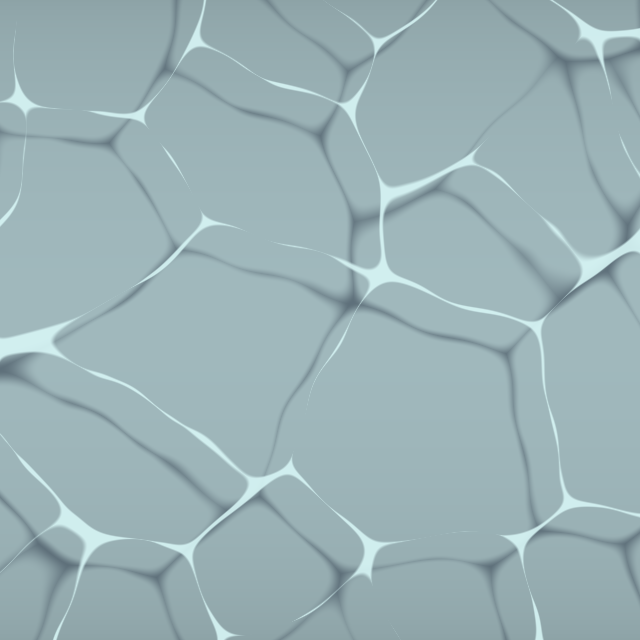
Give the GLSL for this texture, as a WebGL 2 fragment shader.

```glsl
#version 300 es
precision highp float;
// Pale foam web on calm grey-blue water, with a soft shadow cast below it.

#define CELLS 3.8                        // cell sites across the canvas
#define SIZE_SPREAD 0.42                 // difference between large and small cells
#define FILLET 0.0085                    // rounding of the web at its junctions
#define STRAND 0.0007                    // mean half width of a strand
#define STRAND_VARY 0.0024               // swelling and breaking of strands
#define SHADOW_SHIFT vec2(-0.047, -0.043)
#define SHADOW_BLUR 0.009
#define WATER_LIGHT vec3(0.627, 0.722, 0.738)
#define WATER_DARK vec3(0.550, 0.635, 0.650)
#define SHADOW_COLOR vec3(0.325, 0.390, 0.435)
#define FOAM_COLOR vec3(0.840, 0.960, 0.960)
#define FOAM_ALPHA 0.9

uniform vec2 u_resolution;
out vec4 fragColor;

// Three hashed values in 0..1 for a grid cell.
vec3 hash3(vec2 cell) {
    vec3 h = fract(cell.xyx * vec3(0.1031, 0.1030, 0.0973));
    h += dot(h, h.yxz + 33.33);
    return fract((h.xxy + h.yzz) * h.zyx);
}

// Layered sines that bend the strands.
vec2 bend(vec2 p) {
    vec2 broad = sin(p.yx * vec2(13.0, 11.0) + p * 5.0 + vec2(0.7, 2.9));
    vec2 fine = sin(p.yx * vec2(43.0, 37.0) + p * vec2(19.0, -23.0));
    return p + 0.012 * broad + 0.0035 * fine;
}

// Local half width; negative values open gaps.
float strandWidth(vec2 p) {
    float swell = sin(p.x * 17.0 + 2.0 * sin(p.y * 11.0))
                * sin(p.y * 19.0 + 2.0 * sin(p.x * 9.0 + 1.3));
    float ripple = sin(p.x * 47.0 - p.y * 31.0 + 2.0 * swell);
    return STRAND + STRAND_VARY * (swell + 0.4 * ripple);
}

// Signed distance to the web: weighted cellular noise with filleted corners.
float webDistance(vec2 p) {
    vec2 q = bend(p) * CELLS + vec2(17.0, 41.0);
    vec2 base = floor(q);
    float softness = 2.0 * CELLS * FILLET;
    float nearest = 10.0;
    float total = 0.0;
    for (int j = -2; j <= 2; j++) {
        for (int i = -2; i <= 2; i++) {
            vec2 cell = base + vec2(i, j);
            vec3 h = hash3(cell);
            float reach = length(cell + h.xy - q) - SIZE_SPREAD * h.z;
            nearest = min(nearest, reach);
            total += exp(-reach / softness);
        }
    }
    // Weight of all other cells relative to the nearest one.
    float others = max(total * exp(nearest / softness) - 1.0, 0.00001);
    return -FILLET * log(others) - strandWidth(p);
}

void main() {
    vec2 p = gl_FragCoord.xy / u_resolution.y;
    float pixel = 1.0 / u_resolution.y;

    // Water, brightest across the middle
    float glow = pow(sin(3.14159 * clamp(p.y, 0.0, 1.0)), 0.6);
    vec3 color = mix(WATER_DARK, WATER_LIGHT, glow);

    // Blurred shadow
    float shadowDist = webDistance(p - SHADOW_SHIFT);
    float shadow = 1.0 - smoothstep(-SHADOW_BLUR, 0.8 * SHADOW_BLUR, shadowDist);
    color = mix(color, SHADOW_COLOR, 0.85 * shadow);

    // Crisp foam strands
    float foam = 1.0 - smoothstep(-pixel, pixel, webDistance(p));
    color = mix(color, FOAM_COLOR, FOAM_ALPHA * foam);

    fragColor = vec4(color, 1.0);
}
```
